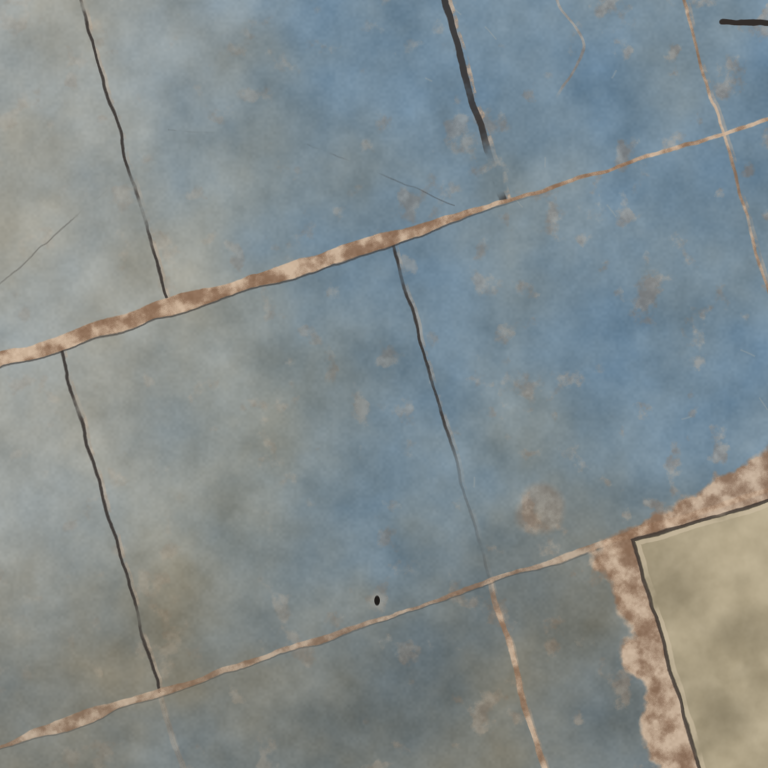
Reproduce this texture procedurally as a three.js fragment shader.

```glsl
// Worn blue-grey slate paving in slanted rows, with sandy grout and one buff slab.
#define AA 0.0014
#define LEAN 0.29
#define TILE_PITCH 0.472
#define ROW_SHIFT 0.159
#define ROUGHNESS 0.009
#define GROUT_HALF 0.0105
#define CRACK_HALF 0.0019
#define BLUE_SLATE vec3(0.455, 0.535, 0.590)
#define GREY_SLATE vec3(0.555, 0.565, 0.535)
#define PALE_SLATE vec3(0.635, 0.645, 0.625)
#define DARK_SLATE vec3(0.445, 0.455, 0.435)
#define GAP_COLOR vec3(0.20, 0.18, 0.17)

varying vec2 vUv;

float hash(vec2 p) {
  return fract(sin(dot(p, vec2(127.1, 311.7))) * 43758.5);
}

float noise(vec2 p) {
  vec2 i = floor(p), f = fract(p);
  f = f * f * (3.0 - 2.0 * f);
  return mix(mix(hash(i), hash(i + vec2(1, 0)), f.x),
             mix(hash(i + vec2(0, 1)), hash(i + vec2(1, 1)), f.x), f.y);
}

float fbm(vec2 p) {
  float sum = 0.0, amp = 0.5;
  for (int i = 0; i < 5; i++) {
    sum += amp * noise(p);
    p = mat2(1.6, 1.2, -1.2, 1.6) * p + 3.7;
    amp *= 0.5;
  }
  return sum;
}

float band(float d, float halfWidth) {
  return 1.0 - smoothstep(halfWidth - AA, halfWidth + AA, abs(d));
}

float segment(vec2 p, vec2 a, vec2 b) {
  vec2 ab = b - a;
  return length(p - a - ab * clamp(dot(p - a, ab) / dot(ab, ab), 0.0, 1.0));
}

void main() {
  vec2 p = vUv;
  float cloud = fbm(p * 4.0), mottle = fbm(p * 17.0 + 5.0);
  float chips = fbm(p * 55.0), grain = noise(p * 260.0);
  vec2 q = p + ROUGHNESS * (vec2(fbm(p * 24.0), fbm(p * 24.0 + 9.0)) - 0.5);

  // Slanted rows and their staggered cross joints
  float lower = 0.028 + 0.336 * q.x, rowHeight = 0.502 - 0.022 * q.x;
  float v = (q.y - lower) / rowHeight, row = floor(v);
  float u = q.x + LEAN * q.y;
  float upperRow = step(0.5, row), bottomRow = step(row, -0.5);
  float start = 0.236 + ROW_SHIFT * upperRow;
  float k = floor((u - start) / TILE_PITCH + 0.5);
  float lastJoint = step(1.5, k), midJoint = step(0.5, k) * (1.0 - lastJoint);
  float joint = start + k * TILE_PITCH - ROW_SHIFT * upperRow * lastJoint;
  float cross = (u - joint) * 0.96;
  float tileTint = hash(vec2(k + step(0.0, cross), row)) - 0.5;

  // Slate: pale at left, blue at right, dark along the bottom
  float blueness = p.x + 0.3 * (p.y - 0.5) + 0.9 * (cloud - 0.5);
  vec3 color = mix(GREY_SLATE, BLUE_SLATE, smoothstep(0.1, 0.85, blueness));
  float paleness = 1.0 - smoothstep(0.0, 0.42, p.x - 0.25 * (p.y - 0.5) + 0.3 * (cloud - 0.5));
  color = mix(color, PALE_SLATE, 0.8 * paleness);
  float shade = 1.0 - smoothstep(0.02, 0.32, p.y - 0.16 * p.x + 0.3 * (cloud - 0.5));
  color = mix(color, DARK_SLATE, 0.75 * shade);
  color += 0.025 * tileTint + 0.15 * (mottle - 0.5) + 0.05 * (chips - 0.5) + 0.025 * (grain - 0.5);
  color += vec3(0.05, 0.01, -0.04) * (fbm(p * 9.0 + 20.0) - 0.5) * 2.0;

  vec3 grout = mix(vec3(0.55, 0.43, 0.34), vec3(0.81, 0.71, 0.61), smoothstep(0.25, 0.72, chips));
  grout += 0.05 * (grain - 0.5);
  float flecks = smoothstep(0.62, 0.76, fbm(p * 32.0 + 40.0));
  color = mix(color, grout, flecks * (0.12 + 0.25 * p.x));

  // Stain, scratches and a pit
  float stain = length(p - vec2(0.703, 0.339)) + 0.025 * (mottle - 0.5);
  color = mix(color, grout, 0.32 * (1.0 - smoothstep(0.026, 0.038, stain)));
  float scratch = min(segment(q, vec2(0.22, 0.832), vec2(0.31, 0.825)),
                      segment(q, vec2(0.40, 0.812), vec2(0.59, 0.733)));
  scratch = min(scratch, segment(q, vec2(0.0, 0.63), vec2(0.14, 0.755)));
  color = mix(color, GAP_COLOR, 0.3 * band(scratch, 0.0009) * smoothstep(0.3, 0.55, mottle));
  float vein = q.x - 0.742 - 0.018 * sin(q.y * 42.0);
  float veinSpan = smoothstep(0.87, 0.89, p.y);
  color = mix(color, grout, 0.45 * band(vein, 0.002) * veinSpan);
  for (int i = 0; i < 14; i++) {
    float n = float(i);
    vec2 a = vec2(0.5 + 0.5 * hash(vec2(n, 2.0)), 0.3 + 0.7 * hash(vec2(n, 5.0)));
    vec2 b = a + 0.035 * (vec2(hash(vec2(n, 8.0)), hash(vec2(n, 11.0))) - 0.5);
    color = mix(color, PALE_SLATE, 0.35 * band(segment(q, a, b), 0.0009));
  }
  color = mix(color, GAP_COLOR, band(segment(q, vec2(0.94, 0.971), vec2(1.02, 0.968)), 0.004));
  color = mix(color, GAP_COLOR * 0.6, band(length((p - vec2(0.491, 0.218)) * vec2(1.4, 0.8)), 0.005));

  // Cross joints: open cracks, or thin sandy seams
  float sandy = max(lastJoint, bottomRow);
  float wide = upperRow * midJoint;
  float faded = (1.0 - upperRow) * (1.0 - bottomRow) * midJoint * (1.0 - smoothstep(0.3, 0.5, v));
  faded = max(faded, bottomRow * (1.0 - step(0.5, k)));
  float strength = (1.0 - 0.75 * faded) * smoothstep(0.15, 0.45, mottle);
  color = mix(color, grout, (0.35 + 0.4 * wide) * strength * band(cross - 0.003 - 0.004 * wide, 0.003) * smoothstep(0.35, 0.55, chips));
  float crackHalf = CRACK_HALF + 0.0026 * wide + 0.0018 * bottomRow;
  color = mix(color, mix(GAP_COLOR, grout, sandy), 0.85 * strength * band(cross, crackHalf));

  // Row joints: a broad grout bed above, a thin seam below
  float upperDist = (q.y - lower - rowHeight) * 0.95, lowerDist = (q.y - lower) * 0.95;
  float bedHalf = mix(GROUT_HALF * (0.65 + 0.6 * noise(p * 13.0)), 0.0024, smoothstep(0.5, 0.67, p.x));
  color = mix(color, GAP_COLOR, 0.6 * band(upperDist + bedHalf, 0.0022) * (1.0 - smoothstep(0.55, 0.75, p.x)));
  color = mix(color, grout, 0.95 * band(upperDist, bedHalf));
  float bulge = (p.x - 0.1) / 0.05;
  float seamHalf = 0.0015 + 0.004 * noise(p * 19.0) + 0.006 * exp(-bulge * bulge);
  color = mix(color, GAP_COLOR, 0.3 * band(lowerDist + seamHalf, 0.0016));
  color = mix(color, grout, 0.75 * band(lowerDist, seamHalf));

  // Ragged mortar around the buff corner slab
  float ragged = 0.07 * (fbm(p * 22.0 + 3.0) - 0.5);
  float mortarDist = max(0.862 - u, p.y - 0.30 - 0.52 * (p.x - 0.78)) + ragged;
  color = mix(color, grout, 0.9 * (1.0 - smoothstep(-0.006, 0.006, mortarDist)));
  float slabDist = max(0.91 - u, q.y - 0.049 - 0.30 * q.x);
  vec3 buff = mix(vec3(0.53, 0.49, 0.40), vec3(0.73, 0.68, 0.57), smoothstep(0.2, 0.75, 0.5 * (cloud + mottle)));
  color = mix(color, buff + 0.08 * (chips - 0.5), 1.0 - smoothstep(-AA, AA, slabDist));
  color = mix(color, vec3(0.80, 0.74, 0.64), 0.6 * band(slabDist + 0.006, 0.003) * smoothstep(0.35, 0.6, mottle));
  color = mix(color, GAP_COLOR, 0.75 * band(slabDist, 0.0024) * smoothstep(0.25, 0.5, mottle));

  gl_FragColor = vec4(clamp(color, 0.0, 1.0), 1.0);
}
```
